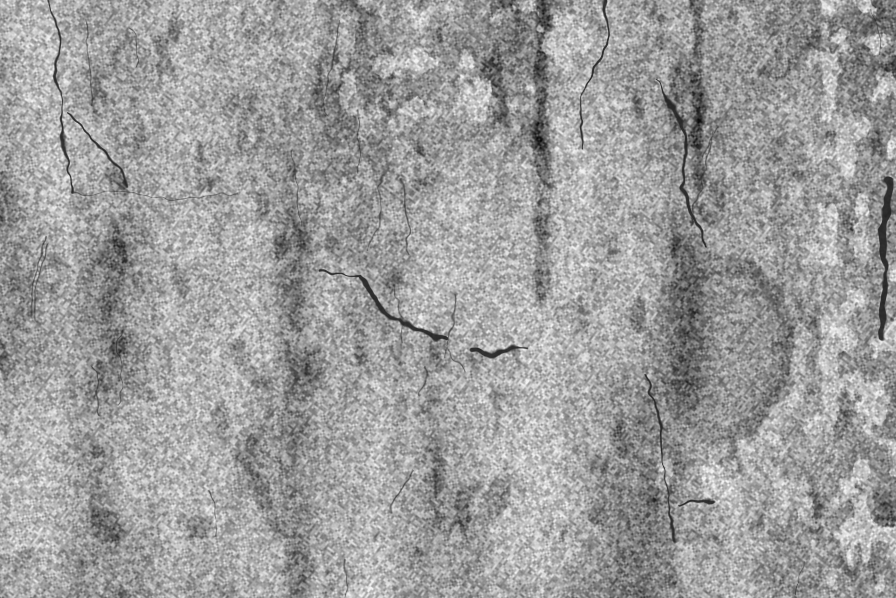
A Shadertoy shader for this texture:

```glsl
// Weathered grey concrete wall: sandy grain, vertical water stains, flaking paint,
// one round bare patch and ragged cracks. Value noise builds the surface tones;
// cracks are noise-warped polylines measured by segment distance.

const float BASE_TONE = 0.645;
const float CRACK_TONE = 0.13;
const float PALE_TONE = 0.80;

float hash(vec2 p) {
    vec3 q = fract(vec3(p.xyx) * 0.1031);
    q += dot(q, q.yzx + 33.33);
    return fract((q.x + q.y) * q.z);
}

float noise(vec2 p) {
    vec2 i = floor(p), f = fract(p);
    f = f * f * (3.0 - 2.0 * f);
    vec2 e = vec2(0.0, 1.0);
    return mix(mix(hash(i), hash(i + e.yx), f.x),
               mix(hash(i + e.xy), hash(i + e.yy), f.x), f.y);
}

float fbm(vec2 p) {
    float sum = 0.0, amp = 0.533;
    for (int i = 0; i < 4; i++) {
        sum += amp * noise(p);
        p = p * 2.03 + 17.3;
        amp *= 0.5;
    }
    return sum;
}

// Soft elliptical spot
float blob(vec2 p, vec2 center, vec2 radii) {
    vec2 q = (p - center) / radii;
    return exp(-dot(q, q));
}

// Vertical run of dirt between two heights
float stain(vec2 p, float x, float low, float high, float width) {
    float d = (p.x - x) / width;
    return exp(-d * d) * smoothstep(low - 0.06, low + 0.06, p.y)
                       * (1.0 - smoothstep(high - 0.06, high + 0.06, p.y));
}

float crack(vec2 p, vec2 a, vec2 b, float width) {
    vec2 d = b - a;
    float t = clamp(dot(p - a, d) / dot(d, d), 0.0, 1.0);
    float px = 1.0 / iResolution.y;
    return 1.0 - smoothstep(width - px, width + px, length(p - a - d * t));
}

float path(vec2 p, vec2 a, vec2 b, vec2 c, vec2 d, float width) {
    return max(crack(p, a, b, width), max(crack(p, b, c, width), crack(p, c, d, width)));
}

// Named large cracks, then short scattered hairlines
float allCracks(vec2 p) {
    vec2 q = p + 0.035 * (vec2(fbm(p * 14.0), fbm(p * 14.0 + 50.0)) - 0.5)
               + 0.007 * (vec2(noise(p * 70.0), noise(p * 70.0 + 9.0)) - 0.5);
    float vary = 0.3 + 1.3 * noise(p * 24.0);
    float thin = 0.0011 * vary, mid = 0.0021 * vary, wide = 0.0042 * vary;
    float c = path(q, vec2(0.09, 1.02), vec2(0.098, 0.88), vec2(0.102, 0.78), vec2(0.12, 0.67), mid);
    c = max(c, path(q, vec2(0.115, 0.81), vec2(0.16, 0.76), vec2(0.205, 0.72), vec2(0.212, 0.69), mid));
    c = max(c, path(q, vec2(0.535, 0.543), vec2(0.605, 0.535), vec2(0.645, 0.477), vec2(0.75, 0.43), wide));
    c = max(c, path(q, vec2(0.79, 0.41), vec2(0.81, 0.408), vec2(0.84, 0.415), vec2(0.89, 0.42), wide * 0.8));
    c = max(c, path(q, vec2(1.015, 1.02), vec2(0.997, 0.88), vec2(0.967, 0.80), vec2(0.97, 0.745), mid));
    c = max(c, path(q, vec2(1.10, 0.87), vec2(1.135, 0.80), vec2(1.15, 0.68), vec2(1.18, 0.59), mid));
    c = max(c, path(q, vec2(1.085, 0.37), vec2(1.11, 0.30), vec2(1.122, 0.20), vec2(1.125, 0.10), mid * 0.8));
    c = max(c, path(q, vec2(1.48, 0.69), vec2(1.475, 0.60), vec2(1.485, 0.52), vec2(1.47, 0.43), wide * 1.3));
    c = max(c, 0.6 * path(q, vec2(0.12, 0.67), vec2(0.20, 0.68), vec2(0.30, 0.675), vec2(0.40, 0.68), thin));
    c = max(c, path(q, vec2(1.14, 0.15), vec2(1.155, 0.155), vec2(1.18, 0.16), vec2(1.195, 0.155), mid));
    for (int i = 0; i < 22; i++) {
        vec2 id = vec2(float(i) * 3.7, 8.0);
        vec2 start = vec2(1.5 * hash(id), hash(id + 21.0));
        vec2 reach = vec2(0.06 * (hash(id + 5.0) - 0.5), -0.04 - 0.12 * hash(id + 13.0));
        c = max(c, 0.65 * crack(q, start, start + reach, thin));
    }
    return c;
}

void mainImage(out vec4 fragColor, in vec2 fragCoord) {
    vec2 p = fragCoord / iResolution.y;
    p.x *= 1.5 * iResolution.y / iResolution.x;
    float ragged = fbm(p * vec2(38.0, 27.0));
    float patchy = fbm(p * vec2(6.0, 4.0) + 30.0);

    // Broad clouds and vertical streaks
    float tone = BASE_TONE + 0.22 * (patchy - 0.5);
    tone += 0.30 * (fbm(vec2(p.x * 13.0, p.y * 1.5) + 4.0) - 0.5);

    // Water stains and grimy zones
    float dirt = stain(p, 0.185, 0.34, 0.62, 0.032) + 0.8 * stain(p, 0.49, 0.0, 0.68, 0.026);
    dirt += 0.5 * stain(p, 0.56, 0.72, 1.1, 0.025) + 0.5 * stain(p, 0.72, 0.1, 0.40, 0.022);
    dirt += 0.5 * stain(p, 1.04, -0.1, 0.34, 0.08) + 0.4 * stain(p, 0.05, 0.35, 0.6, 0.06);
    float grime = blob(p, vec2(0.80, 0.92), vec2(0.24, 0.22)) + blob(p, vec2(1.49, 0.93), vec2(0.09, 0.14));
    tone -= (0.20 * dirt + 0.15 * grime) * (0.4 + 1.2 * ragged);

    // Dark ragged columns where the coat has fallen away
    float bare = stain(p, 0.908, 0.48, 1.1, 0.018) + stain(p, 1.168, 0.66, 1.1, 0.016);
    tone -= 0.26 * smoothstep(0.45, 0.75, bare * 0.55 + 0.5 * ragged);
    tone -= 0.16 * smoothstep(0.60, 0.74, fbm(p * vec2(30.0, 17.0) + 70.0));

    // Round bare patch with a dark rim on its right
    float r = length((p - vec2(1.205, 0.42)) / vec2(0.122, 0.158)) + 0.22 * (fbm(p * 18.0) - 0.5);
    float inside = 1.0 - smoothstep(0.96, 1.02, r);
    float rim = inside * smoothstep(0.72, 0.88, r) * smoothstep(1.16, 1.26, p.x);
    tone = mix(tone, 0.57, 0.75 * inside) - 0.13 * rim;
    tone -= 0.23 * stain(p, 1.15, 0.31, 0.62, 0.035);

    // Pale flakes, thickest over grime and beside the patch
    float flakeZone = 0.25 + 0.7 * grime + 0.6 * smoothstep(1.22, 1.45, p.x)
                    + 0.8 * blob(p, vec2(1.20, 0.22), vec2(0.10, 0.07));
    float flakes = smoothstep(0.53, 0.63, fbm(p * vec2(36.0, 28.0) + 90.0));
    tone = mix(tone, PALE_TONE, flakes * min(flakeZone, 0.85) * (1.0 - inside));

    // Sandy grain on a turned grid, then cracks with a faint shadow
    vec2 g = mat2(0.8, 0.6, -0.6, 0.8) * p;
    tone += 0.36 * (noise(g * 290.0) - 0.5) + 0.17 * (noise(g * 135.0 + 40.0) - 0.5);
    tone -= 0.12 * blob(p, vec2(0.73, 0.43), vec2(0.025)) + 0.15 * blob(p, vec2(0.80, 0.40), vec2(0.02));
    tone = mix(tone, CRACK_TONE, 0.9 * allCracks(p));
    fragColor = vec4(vec3(clamp(tone, 0.04, 0.95)), 1.0);
}
```
